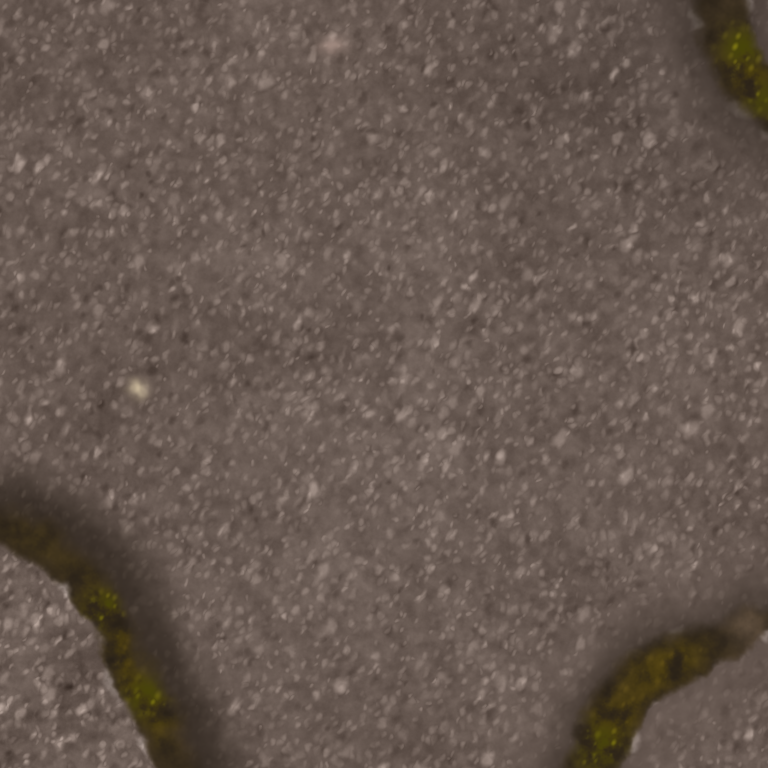
Write a three.js fragment shader that draws this texture.

```glsl
varying vec2 vUv;

float hash(vec2 p) {
  vec3 q = fract(vec3(p.xyx) * 0.1031);
  q += dot(q, q.yzx + 33.33);
  return fract((q.x + q.y) * q.z);
}

float noise(vec2 p) {
  vec2 i = floor(p), f = fract(p);
  f = f * f * (3.0 - 2.0 * f);
  return mix(mix(hash(i), hash(i + vec2(1, 0)), f.x),
             mix(hash(i + vec2(0, 1)), hash(i + vec2(1, 1)), f.x), f.y);
}

float fbm(vec2 p) {
  float sum = 0.0, gain = 0.5;
  for (int i = 0; i < 4; i++) {
    sum += gain * noise(p);
    p = mat2(0.8, 0.6, -0.6, 0.8) * p * 2.1 + 7.3;
    gain *= 0.5;
  }
  return sum / 0.9375;
}

// Scattered soft chips leaning up to the right, one candidate per cell
float grains(vec2 p, float scale, float density, float softness) {
  p *= scale;
  vec2 cell = floor(p);
  float light = 0.0;
  for (int y = -1; y <= 1; y++) {
    for (int x = -1; x <= 1; x++) {
      vec2 id = cell + vec2(x, y);
      vec2 d = p - id - vec2(hash(id), hash(id + 17.0));
      d = mat2(0.5, -0.87, 0.87, 0.5) * d * vec2(1.0, 1.0);
      d *= vec2(0.8, 1.2);
      float radius = mix(0.3, 0.62, hash(id + 71.0));
      float chip = 1.0 - smoothstep(radius * (1.0 - softness), radius, length(d));
      light = max(light, chip * step(hash(id + 41.0), density) * (0.25 + 0.75 * hash(id + 93.0)));
    }
  }
  return light;
}

float segment(vec2 p, vec2 a, vec2 b) {
  vec2 ab = b - a;
  return length(p - a - ab * clamp(dot(p - a, ab) / dot(ab, ab), 0.0, 1.0));
}

float path(vec2 p, vec2 a, vec2 b, vec2 c, vec2 d) {
  return min(segment(p, a, b), min(segment(p, b, c), segment(p, c, d)));
}

float leftJoint(vec2 p) {
  float upper = path(p, vec2(-0.03, 0.327), vec2(0.05, 0.297), vec2(0.106, 0.255), vec2(0.14, 0.2));
  float lower = path(p, vec2(0.14, 0.2), vec2(0.163, 0.14), vec2(0.2, 0.075), vec2(0.245, -0.03));
  return min(upper, lower) - 0.025;
}

float rightJoint(vec2 p) {
  float d = path(p, vec2(0.765, -0.03), vec2(0.792, 0.06), vec2(0.84, 0.122), vec2(0.9, 0.147));
  float tail = path(p, vec2(0.9, 0.147), vec2(0.945, 0.165), vec2(0.98, 0.184), vec2(1.03, 0.208));
  return min(d - 0.034, tail - mix(0.034, 0.02, smoothstep(0.88, 0.98, p.x)));
}

float topJoint(vec2 p) {
  return path(p, vec2(0.936, 1.03), vec2(0.944, 0.95), vec2(0.968, 0.9), vec2(1.03, 0.845)) - 0.034;
}

float spot(vec2 p, vec2 centre, float radius) {
  vec2 d = (p - centre) / radius;
  return exp(-dot(d, d));
}

float shade(float d, float reach) {
  return 1.0 - smoothstep(-0.02, reach, d);
}

void main() {
  vec2 p = vUv;
  vec2 wobble = vec2(fbm(p * 28.0), fbm(p * 28.0 + 50.0)) - 0.5;
  vec2 q = p + wobble * 0.026;

  // Joints between the slabs and their one-sided shadows
  float joint = min(leftJoint(q), min(rightJoint(q), topJoint(q)));
  float shadow = max(shade(leftJoint(q - vec2(0.03, 0.018)), 0.05),
                 max(0.65 * shade(rightJoint(q - vec2(-0.012, 0.014)), 0.04),
                     0.55 * shade(topJoint(q - vec2(-0.006, -0.012)), 0.055)));
  float lowerSlab = 1.0 - smoothstep(0.0, 0.1, p.x + p.y * 0.62 - 0.19);
  float worn = smoothstep(0.0, 0.11, joint);
  float contrast = mix(mix(0.35, 1.0, worn), 1.3, lowerSlab);

  // Speckled stone
  vec2 g = p + wobble * 0.012 + 0.004 * (vec2(noise(p * 130.0), noise(p * 130.0 + 9.0)) - 0.5);
  float tone = 0.13 * (fbm(p * 75.0) - 0.5) + 0.08 * (fbm(p * 9.0) - 0.5);
  tone += 0.115 * grains(g, 80.0, 0.6, 0.85);
  tone += 0.115 * grains(g + 3.1, 60.0, 0.3, 0.8);
  tone += 0.17 * grains(g + 8.7, 46.0, 0.085, 0.75);
  tone -= 0.07 * grains(g + 5.3, 55.0, 0.3, 0.9);
  vec3 stone = vec3(0.387, 0.331, 0.302) + tone * contrast * vec3(1.0, 0.95, 0.92);
  stone += 0.022 * spot(p, vec2(0.55, 0.42), 0.4);
  stone *= 1.0 - 0.12 * spot(p, vec2(1.0, 1.0), 0.3);

  // Brightest mineral chips
  float cream = spot(g, vec2(0.18, 0.494), 0.011);
  float pink = spot((g - vec2(0.435, 0.941)) * vec2(0.65, 1.1), vec2(0.0), 0.011);
  stone = mix(stone, vec3(0.81, 0.74, 0.62), cream * 0.9);
  stone = mix(stone, vec3(0.64, 0.55, 0.51), pink * 0.9);
  stone *= 1.0 - shadow * vec3(0.41, 0.43, 0.47);

  // Sparse pale chips along the lit rim
  float rim = smoothstep(0.01, 0.0, abs(joint - 0.003)) * (1.0 - shadow);
  stone += 0.2 * rim * smoothstep(0.66, 0.85, noise(p * 34.0));

  // Soil and moss filling the joints
  float clump = fbm(p * 42.0);
  float grit = grains(p, 70.0, 0.7, 0.95);
  float olive = spot(p, vec2(0.87, 0.135), 0.06) + spot(p, vec2(0.8, 0.05), 0.06)
              + spot(p, vec2(0.15, 0.17), 0.075) + spot(p, vec2(0.2, 0.08), 0.05)
              + spot(p, vec2(0.98, 0.91), 0.045) + 0.3 * spot(p, vec2(0.05, 0.29), 0.08);
  float fresh = spot(p, vec2(0.136, 0.207), 0.023) + spot(p, vec2(0.19, 0.093), 0.025)
              + spot(p, vec2(0.783, 0.027), 0.03) + spot(p, vec2(0.967, 0.938), 0.026)
              + 0.8 * spot(p, vec2(0.995, 0.87), 0.025);
  vec3 fill = vec3(0.205, 0.165, 0.115) * (0.7 + 0.6 * clump);
  vec3 moss = vec3(0.29, 0.235, 0.07) * (0.6 + 0.65 * clump + 0.25 * grit);
  float core = 1.0 - smoothstep(-0.024, -0.002, joint);
  fill = mix(fill, moss, clamp(olive, 0.0, 1.0) * smoothstep(0.2, 0.6, clump) * (0.35 + 0.65 * core));
  vec3 sprout = vec3(0.43, 0.41, 0.06) * (0.65 + 0.5 * grit);
  fill = mix(fill, sprout, clamp(fresh, 0.0, 1.0) * smoothstep(0.3, 0.7, clump + 0.2 * grit));
  fill = mix(fill, vec3(0.34, 0.28, 0.22) * (0.6 + 0.7 * clump), spot(p, vec2(0.975, 0.185), 0.03));

  float edge = mix(0.005, 0.016, shadow);
  float inside = 1.0 - smoothstep(-edge, edge, joint);
  gl_FragColor = vec4(mix(stone, fill, inside), 1.0);
}
```
